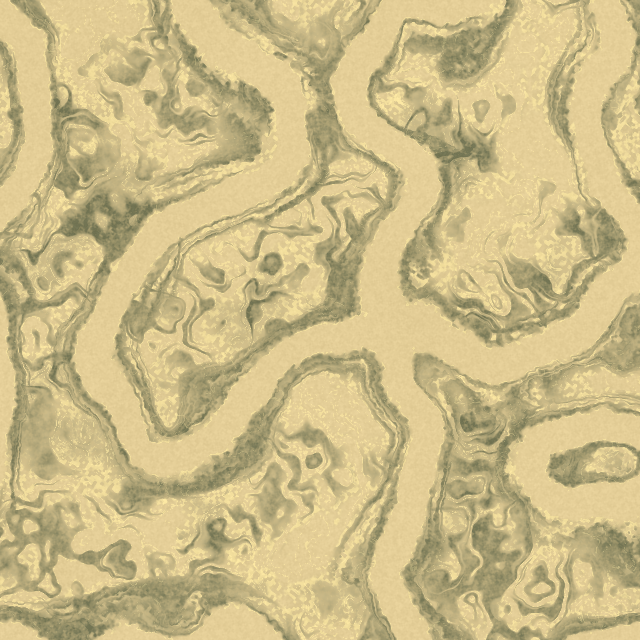
Give the GLSL for this texture, as a WebGL 1 fragment shader.

```glsl
precision highp float;
// Sandy parchment with meandering bare paths edged by streaky olive bands and wisps.
uniform vec2 u_resolution;

const vec3 SAND = vec3(0.895, 0.808, 0.592);
const vec3 OLIVE = vec3(0.500, 0.495, 0.355);
const vec3 STRAW = vec3(0.970, 0.890, 0.620);

float hash(vec2 p) {
  vec3 q = fract(vec3(p.xyx) * 0.1031);
  q += dot(q, q.yzx + 33.33);
  return fract((q.x + q.y) * q.z);
}

vec2 fade(vec2 f) {
  return f * f * f * (f * (f * 6.0 - 15.0) + 10.0);
}

// Value noise, 0 to 1
float valueNoise(vec2 p) {
  vec2 i = floor(p), w = fade(fract(p));
  return mix(mix(hash(i), hash(i + vec2(1.0, 0.0)), w.x),
             mix(hash(i + vec2(0.0, 1.0)), hash(i + 1.0), w.x), w.y);
}

// Grain on a tilted grid, so that its cells do not line up with the canvas
float grain(vec2 p, float frequency) {
  return valueNoise(mat2(0.8, 0.6, -0.6, 0.8) * p * frequency + 90.0);
}

float slope(vec2 cell, vec2 offset) {
  float angle = 6.2832 * hash(cell);
  return dot(vec2(cos(angle), sin(angle)), offset);
}

// Gradient noise, about -0.7 to 0.7
float gradientNoise(vec2 p) {
  vec2 i = floor(p), f = fract(p), w = fade(f);
  vec2 e = vec2(1.0, 0.0);
  return mix(mix(slope(i, f), slope(i + e, f - e), w.x),
             mix(slope(i + e.yx, f - e.yx), slope(i + 1.0, f - 1.0), w.x), w.y);
}

float fbm(vec2 p) {
  float sum = 0.0, gain = 1.0;
  for (int k = 0; k < 4; k++) {
    sum += gain * gradientNoise(p);
    p = mat2(1.6, 1.2, -1.2, 1.6) * p + 17.3;
    gain *= 0.5;
  }
  return sum;
}

// The zero level of this field is the centre line of the paths
float pathField(vec2 p) {
  return gradientNoise(p * 3.1 + 41.0) + 0.22 * gradientNoise(p * 7.1 + 9.0);
}

float pathDistance(vec2 p) {
  float f = pathField(p), h = 0.004;
  vec2 g = vec2(pathField(p + vec2(h, 0.0)), pathField(p + vec2(0.0, h))) - f;
  return min(abs(f) / max(length(g) / h, 1.5), 0.25);
}

// Brush hairs that run along the levels of a field, in two widths
float strands(vec2 p, float level) {
  float broad = valueNoise(p * 12.0 + level * vec2(1.0, 0.6));
  float thin = valueNoise(p * 24.0 + level * vec2(-1.3, 2.1) + 30.0);
  return 0.62 * broad + 0.38 * thin;
}

void main() {
  vec2 uv = gl_FragCoord.xy / min(u_resolution.x, u_resolution.y);
  float coarse = grain(uv, 110.0);
  float medium = grain(uv + 3.0, 210.0);
  float fine = grain(uv + 7.0, 380.0);

  // Ragged distance from the paths
  vec2 warp = vec2(fbm(uv * 12.0 + 3.0), fbm(uv * 12.0 + 60.0));
  vec2 p = uv + 0.011 * warp;
  float rag = 0.005 * (coarse - 0.5) + 0.005 * (medium - 0.5);
  float dist = pathDistance(p) + rag;
  float outside = smoothstep(0.023, 0.033, dist);

  // Fibrous bands along the path edges
  float reach = 0.050 + 0.045 * valueNoise(uv * 7.0 + 20.0);
  float band = outside * (1.0 - smoothstep(reach - 0.018, reach + 0.014, dist));
  float hair = strands(p, dist * 90.0);
  float bandInk = band * (0.06 + 0.78 * smoothstep(0.18, 0.74, hair));

  // Looping wisps and shaded patches between the paths
  float contour = fbm(p * 4.8 + 12.0) + 0.6 * rag;
  float loops = strands(p + 4.0, contour * 10.0);
  float wisp = smoothstep(0.42, 0.74, loops);
  float cover = smoothstep(-0.40, 0.15, fbm(uv * 4.5 + 33.0));
  float shade = smoothstep(-0.05, 0.50, fbm(uv * 5.0 + 80.0));
  float wispInk = outside * (0.72 * wisp * cover + 0.34 * shade * (0.5 + loops));

  // Ink worn by grain, with a few dark smudges
  float ink = max(bandInk, wispInk);
  float smudge = smoothstep(0.25, 0.70, fbm(uv * 16.0 + 50.0));
  float wear = 0.40 * (coarse - 0.5) + 0.45 * (medium - 0.5) + 0.45 * (fine - 0.5);
  ink *= 0.95 + wear + 0.22 * smudge;

  // Broken straw lines where the ink thins out, and sparse crumbs
  float rim = smoothstep(0.02, 0.08, ink) * (1.0 - smoothstep(0.14, 0.30, ink));
  float crust = rim * smoothstep(0.35, 0.65, medium);
  float vein = 1.0 - smoothstep(0.010, 0.035, abs(loops - 0.40));
  float crumbs = outside * vein * smoothstep(0.42, 0.68, fine) * (1.0 - 0.6 * band);

  vec3 color = mix(SAND, OLIVE, clamp(ink, 0.0, 1.15));
  color = mix(color, STRAW, clamp(0.80 * crust + 0.75 * crumbs, 0.0, 1.0));
  color += 0.034 * (fine - 0.5) + 0.024 * (medium - 0.5);
  color += 0.012 * fbm(uv * 3.0 + 7.0);
  gl_FragColor = vec4(color, 1.0);
}
```
